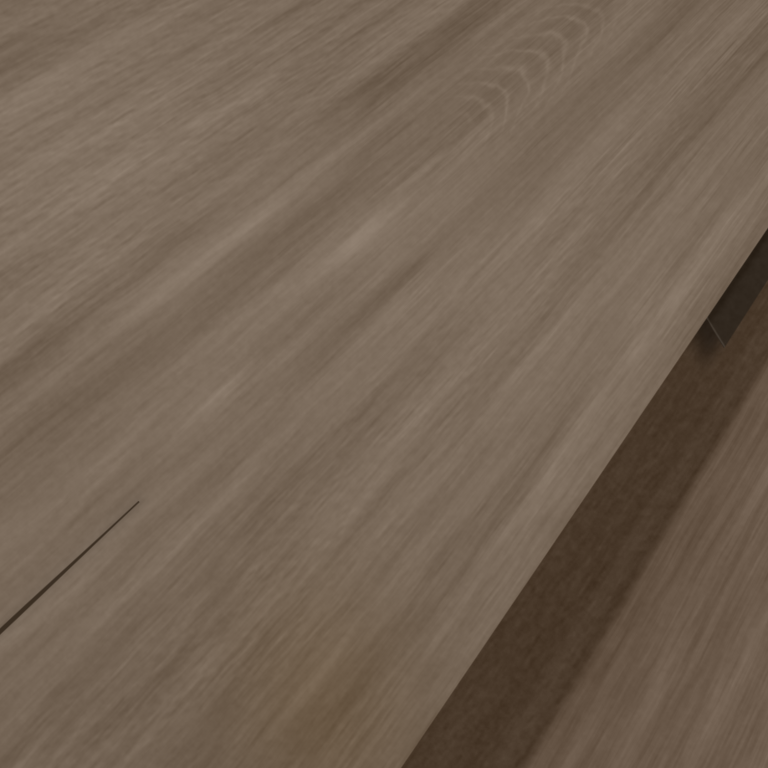
Give the GLSL for this texture, as a WebGL 1 fragment shader.

```glsl
precision highp float;
// Brown wooden boards in perspective, with a dark gap and a metal bracket under the edge.
uniform vec2 u_resolution;

float hash(vec2 p) {
    p = fract(p * vec2(0.1031, 0.1137));
    p += dot(p, p.yx + 33.33);
    return fract((p.x + p.y) * p.x * 17.0);
}

float noise(vec2 p) {
    vec2 i = floor(p), f = fract(p);
    f = f * f * (3.0 - 2.0 * f);
    return mix(mix(hash(i), hash(i + vec2(1.0, 0.0)), f.x),
               mix(hash(i + vec2(0.0, 1.0)), hash(i + vec2(1.0, 1.0)), f.x), f.y);
}

// Signed layered noise, roughly -0.5 to 0.5
float fbm(vec2 p) {
    float sum = 0.0, amp = 0.5;
    for (int i = 0; i < 4; i++) {
        sum += amp * (noise(p) - 0.5);
        p = p * 2.03 + 17.3;
        amp *= 0.55;
    }
    return sum;
}

float bump(float x, float center, float width) {
    float d = (x - center) / width;
    return exp(-d * d);
}

float spot(vec2 p, vec2 center, vec2 size) {
    vec2 d = (p - center) / size;
    return exp(-dot(d, d));
}

float segmentDistance(vec2 p, vec2 a, vec2 b) {
    vec2 d = b - a;
    return length(p - a - d * clamp(dot(p - a, d) / dot(d, d), 0.0, 1.0));
}

void main() {
    vec2 uv = gl_FragCoord.xy / u_resolution;
    float px = 1.0 / min(u_resolution.x, u_resolution.y);

    // Grain runs toward a vanishing point: angle crosses it, dist follows it
    vec2 toVanish = vec2(1.786, 1.86) - uv;
    float angle = atan(toVanish.y, toVanish.x);
    float dist = length(toVanish);
    float aa = px / dist;
    vec2 grain = vec2(angle * 1.9 + 0.006 * fbm(uv * 9.0), dist);

    // Grain from broad streaks down to fibres and pores
    float streaks = fbm(grain * vec2(34.0, 2.6) + 5.0);
    float fibres = fbm(grain * vec2(120.0, 9.0) + 31.0);
    float threads = noise(grain * vec2(330.0, 24.0)) - 0.5;
    float pores = noise(grain * vec2(230.0, 75.0) + 9.0)
                - noise(grain * vec2(230.0, 75.0) + vec2(9.6, 9.3));
    float speckle = fbm(uv * 150.0);
    float rough = 0.35 + 0.65 * (1.0 - smoothstep(0.62, 0.67, angle))
                + 0.6 * bump(angle, 0.845, 0.03);
    float patches = smoothstep(-0.15, 0.2, fbm(grain * vec2(14.0, 4.0) + 50.0));

    // Tabletop light and its main streaks
    float tone = 0.472 + 0.10 * streaks + 0.055 * fibres + 0.026 * threads * (0.4 + patches);
    tone += rough * 0.03 * pores + 0.03 * speckle;
    tone += 0.038 * spot(uv, vec2(0.12, 0.74), vec2(0.28, 0.20));
    tone += 0.022 * spot(uv, vec2(0.66, 0.60), vec2(0.26, 0.24));
    tone -= 0.035 * spot(uv, vec2(0.40, 0.0), vec2(0.40, 0.18));
    tone -= 0.020 * spot(uv, vec2(1.0, 1.0), vec2(0.25, 0.25));
    tone -= 0.060 * bump(angle, 0.49, 0.015) * smoothstep(1.7, 2.05, dist) * (0.6 + 1.5 * patches * noise(grain * vec2(90.0, 6.0)));
    tone -= 0.035 * bump(angle, 0.648, 0.012) * (0.4 + patches);
    tone += 0.018 * bump(angle, 0.666, 0.006);
    tone -= 0.042 * bump(angle, 0.692, 0.014) * smoothstep(1.3, 1.8, dist);
    tone -= 0.045 * bump(angle, 0.770, 0.008) * spot(uv, vec2(0.49, 0.60), vec2(0.17));
    tone -= 0.022 * bump(angle, 0.807, 0.012) * smoothstep(1.6, 2.1, dist);
    tone -= 0.022 * bump(angle, 0.925, 0.025) * smoothstep(1.4, 1.9, dist);

    // Pale flecks and nested arches of figure
    float flecks = spot(uv, vec2(0.285, 0.47), vec2(0.06, 0.08)) * bump(angle, 0.742, 0.008)
                 + spot(uv, vec2(0.48, 0.68), vec2(0.08, 0.07)) * bump(angle, 0.727, 0.010);
    tone += 0.06 * flecks * (0.4 + noise(grain * vec2(150.0, 12.0)));
    float across = angle - 0.712;
    float arch = dist - 55.0 * across * across + 0.03 * fbm(uv * 25.0);
    float archLine = pow(0.5 + 0.5 * sin(arch * 190.0), 5.0);
    float archArea = bump(across, 0.0, 0.026) * smoothstep(1.30, 1.36, dist)
                   * (1.0 - smoothstep(1.50, 1.59, dist));
    tone += archArea * (0.045 * archLine - 0.008);
    vec3 color = vec3(tone, tone - 0.062, tone - 0.122);
    color += vec3(0.012, 0.004, -0.012) * spot(uv, vec2(0.42, 0.08), vec2(0.12, 0.16));

    // Tapered crack on the left
    float crackWidth = mix(0.0030, 0.0010, smoothstep(0.0, 0.18, uv.x));
    float crack = segmentDistance(uv + 0.003 * fbm(uv * 20.0), vec2(-0.02, 0.159), vec2(0.18, 0.346));
    color *= 1.0 - 0.10 * exp(-crack / 0.008);
    color = mix(color, vec3(0.19, 0.145, 0.10), 0.85 * (1.0 - smoothstep(crackWidth - px, crackWidth + px, crack)));

    // Shaded gap, then the lower board
    float gapTone = 0.285 + 0.05 * streaks + 0.05 * speckle + 0.025 * fibres + 0.02 * pores;
    gapTone += 0.025 * smoothstep(1.012, 1.022, angle) - 0.03 * bump(angle, 1.033, 0.005);
    vec3 gap = vec3(gapTone, gapTone - 0.062, gapTone - 0.118);
    float boardTone = 0.425 + 0.10 * streaks + 0.07 * fibres + 0.03 * threads + 0.03 * speckle;
    boardTone -= 0.04 * bump(angle, 1.04, 0.02) + 0.025 * smoothstep(0.3, 0.65, uv.y);
    vec3 board = vec3(boardTone, boardTone - 0.067, boardTone - 0.126);
    vec3 below = mix(gap, board, smoothstep(1.031, 1.042, angle));

    // Metal bracket with its cast shadow and a thin lit rim
    float endDist = dist - 1.542 - 0.72 * (angle - 0.974);
    float bracketSide = 1.0 - smoothstep(1.0 - aa, 1.0 + aa, angle);
    below *= 1.0 - 0.42 * (1.0 - smoothstep(0.005, 0.055, endDist)) * (1.0 - smoothstep(0.985, 1.004, angle));
    vec3 metal = vec3(0.19, 0.155, 0.12) + 0.03 * speckle;
    metal += 0.07 * bump(endDist, -0.002, 0.0015) - 0.04 * bump(angle, 0.976, 0.004);
    below = mix(below, metal, bracketSide * (1.0 - smoothstep(-px, px, endDist)));

    color = mix(color, below, smoothstep(0.974 - aa, 0.974 + aa, angle));
    gl_FragColor = vec4(clamp(color, 0.0, 1.0), 1.0);
}
```
